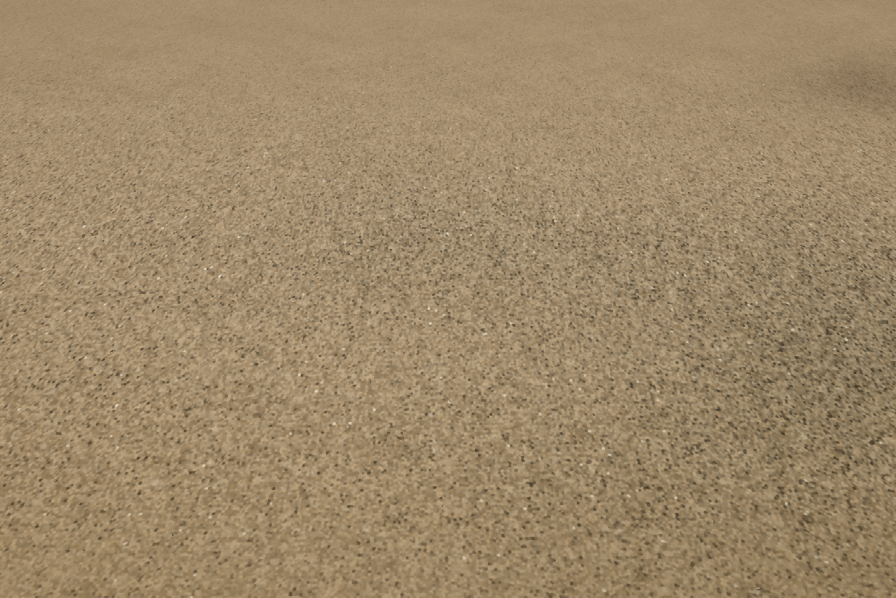
Write a WebGL 2 fragment shader that draws this texture.

```glsl
#version 300 es
precision highp float;
// Fine speckled sand seen at a slant, with soft damp patches and a blurred far edge.
uniform vec2 u_resolution;
out vec4 outColor;

const vec3 SAND = vec3(0.668, 0.581, 0.458);
const vec3 DARK_GRAIN = vec3(0.25, 0.215, 0.16);
const vec3 PALE_GRAIN = vec3(0.95, 0.92, 0.84);
const vec3 DAMP_LOSS = vec3(0.078, 0.058, 0.045);
const float HORIZON = 1.65;
const float GRAINS = 310.0;

// Three random values in 0..1 for an integer cell.
vec3 hash3(vec2 cell) {
  uvec3 v = uvec3(ivec3(ivec2(cell), 17)) * 1664525u + 1013904223u;
  v.x += v.y * v.z; v.y += v.z * v.x; v.z += v.x * v.y;
  v ^= v >> 16u;
  v.x += v.y * v.z; v.y += v.z * v.x; v.z += v.x * v.y;
  return vec3(v >> 8u) / 16777216.0;
}

float valueNoise(vec2 p) {
  vec2 i = floor(p), f = fract(p);
  f = f * f * (3.0 - 2.0 * f);
  float low = mix(hash3(i).x, hash3(i + vec2(1, 0)).x, f.x);
  float high = mix(hash3(i + vec2(0, 1)).x, hash3(i + vec2(1, 1)).x, f.x);
  return mix(low, high, f.y);
}

float fbm(vec2 p) {
  float sum = 0.0, amp = 0.5;
  for (int i = 0; i < 4; i++) {
    sum += amp * valueNoise(p);
    p = mat2(1.6, 1.2, -1.2, 1.6) * p + 7.3;
    amp *= 0.5;
  }
  return sum;
}

float blob(vec2 p, vec2 centre, vec2 radius) {
  vec2 d = (p - centre) / radius;
  return exp(-dot(d, d));
}

// Share of dampness, 0..1, in broad uneven patches.
float dampness(vec2 p) {
  vec2 q = p + 0.12 * (vec2(fbm(p * 5.0), fbm(p * 5.0 + 31.0)) - 0.47);
  float damp = 0.75 * blob(q, vec2(1.48, 0.42), vec2(0.42, 0.19));
  damp += 0.38 * blob(q, vec2(0.82, 0.59), vec2(0.40, 0.11));
  damp += 0.42 * blob(q, vec2(1.30, 0.10), vec2(0.60, 0.26));
  return clamp(damp, 0.0, 1.0);
}

// Colour of one grain; dark grains vary from faint to strong.
vec3 grainColor(vec3 rnd, float darkShare) {
  vec3 tint = vec3(1.0, 0.97, 0.90) * (rnd.x - 0.5) * 0.24;
  tint += vec3(0.03, 0.0, -0.03) * (fract(rnd.x * 37.0) - 0.5);
  vec3 color = SAND + tint;
  float depth = step(rnd.z, darkShare) * mix(0.25, 1.0, rnd.y * rnd.y);
  color = mix(color, DARK_GRAIN, depth);
  return mix(color, PALE_GRAIN, step(0.998, rnd.z));
}

// Jittered grains blended with soft borders.
vec3 grainLayer(vec2 p, float darkShare, float hardness) {
  vec2 cell = floor(p);
  vec3 sum = vec3(0.0);
  float total = 0.0;
  for (int j = -1; j <= 1; j++) {
    for (int i = -1; i <= 1; i++) {
      vec2 id = cell + vec2(i, j);
      vec2 d = id + 0.15 + 0.7 * hash3(id + 211.0).xy - p;
      float weight = exp(-hardness * dot(d, d));
      sum += weight * grainColor(hash3(id), darkShare);
      total += weight;
    }
  }
  return sum / total;
}

void main() {
  vec2 uv = gl_FragCoord.xy / u_resolution.y;
  float aspect = u_resolution.x / u_resolution.y;

  // Slanted ground: grains shrink evenly towards the horizon.
  float nearness = HORIZON - uv.y;
  vec2 ground = vec2((uv.x - 0.5 * aspect) / nearness, -1.1 * log(nearness));
  float damp = dampness(uv);
  float focus = (1.0 - 0.8 * smoothstep(0.58, 0.98, uv.y)) * mix(0.8, 1.0, smoothstep(0.0, 0.22, uv.y));

  // Fine grains, with sparse larger dark ones among them.
  float cluster = smoothstep(0.35, 0.65, fbm(ground * 26.0));
  float darkShare = 0.07 + 0.05 * cluster + 0.22 * damp;
  vec3 fine = grainLayer(ground * GRAINS, darkShare, 4.8);
  vec3 coarse = grainLayer(ground * GRAINS * 0.55 + 57.0, 0.02 + 0.06 * damp, 5.0);
  vec3 grains = mix(fine, coarse, 0.27);
  vec3 color = mix(SAND - 0.015, grains, focus);

  // Broad tone: damp shade, gentle drifts, darker corners.
  color -= DAMP_LOSS * damp;
  color += 0.022 * (fbm(ground * vec2(9.0, 14.0)) - 0.47);
  color += 0.06 * (fbm(ground * 70.0 + 13.0) - 0.47) * focus;
  color -= vec3(0.012, 0.018, 0.030) * (1.0 - smoothstep(0.0, 0.7, uv.y));
  vec2 edge = (uv - vec2(0.5 * aspect, 0.6)) / vec2(aspect, 1.0);
  color -= 0.07 * dot(edge, edge);

  // Far hollow and faint ridges.
  float hollow = blob(uv + 0.05 * fbm(uv * 12.0), vec2(1.48, 0.88), vec2(0.13, 0.045));
  color -= vec3(0.085, 0.08, 0.065) * hollow;
  vec2 ridgeScale = vec2(14.0, 30.0);
  float ridge = fbm(uv * ridgeScale + 5.0) - fbm((uv + vec2(0.004, 0.008)) * ridgeScale + 5.0);
  color += 0.07 * ridge * smoothstep(0.6, 0.85, uv.y);

  outColor = vec4(clamp(color, 0.0, 1.0), 1.0);
}
```
